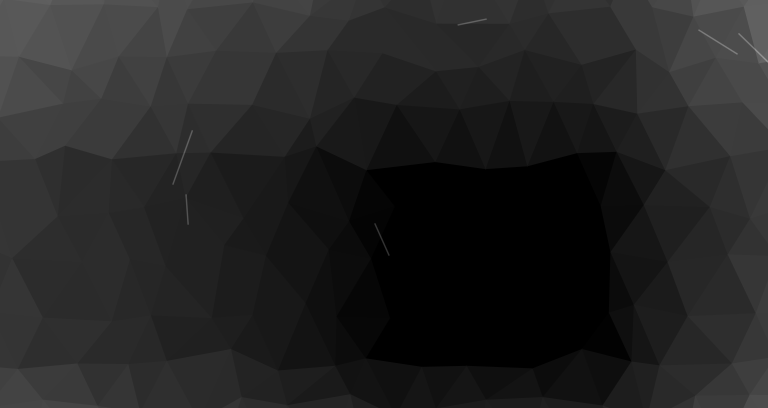
A WebGL 1 fragment shader for this background:

```glsl
precision highp float;
// Low-poly mesh of grey facets fading into a black hollow right of centre, with a few pale hairlines.

uniform vec2 u_resolution;

const float ASPECT = 1.882;
const float ROWS = 8.2;      // mesh rows over the canvas height
const float JITTER = 0.56;   // full range of the vertex offset, in cells

float hash(vec2 p) {
  return fract(sin(dot(p, vec2(127.1, 311.7))) * 43758.5453);
}

// Mesh vertex: staggered rows, each point moved at random.
vec2 meshVertex(vec2 id) {
  vec2 offset = vec2(hash(id), hash(id + 37.3)) - 0.5;
  return id + vec2(0.5 * mod(id.y, 2.0), 0.0) + JITTER * offset;
}

float cross2(vec2 a, vec2 b) {
  return a.x * b.y - a.y * b.x;
}

// Signed distance to the line a-b, positive on its left.
float edgeSide(vec2 p, vec2 a, vec2 b) {
  return cross2(normalize(b - a), p - a);
}

float triangleCoverage(vec2 p, vec2 a, vec2 b, vec2 c, float pixel) {
  float winding = sign(cross2(b - a, c - a));
  vec3 sides = winding * vec3(edgeSide(p, a, b), edgeSide(p, b, c), edgeSide(p, c, a));
  float inside = min(sides.x, min(sides.y, sides.z));
  return clamp(0.5 + inside / pixel, 0.0, 1.0);
}

// Grey level: zero in the hollow, rising towards the corners.
float backdropTone(vec2 uv) {
  float left = max(0.49 - uv.x, 0.0);
  float right = max(uv.x - 0.79, 0.0);
  float vertical = max(max(0.14 - uv.y, uv.y - 0.57), 0.0);
  float across = 0.311 * pow(left, 0.6) + 0.54 * pow(right, 0.6);
  float along = 0.311 * pow(vertical, 0.6);
  return length(vec2(across, along)) + 2.3 * across * along;
}

// Flat facet as (tone * coverage, coverage).
vec2 facet(vec2 p, vec2 a, vec2 b, vec2 c, float pixel) {
  vec2 centre = (a + b + c) / 3.0;
  float tone = backdropTone(centre / (ROWS * vec2(ASPECT, 1.0)));
  tone *= 0.93 + 0.14 * hash(floor(centre * 50.0));
  float coverage = triangleCoverage(p, a, b, c, pixel);
  return vec2(tone * coverage, coverage);
}

// Blend the facets of the nearby cells, each split on its shorter diagonal.
float meshTone(vec2 p, float pixel) {
  vec2 cell = floor(p);
  vec2 total = vec2(0.0);
  for (int j = -1; j <= 1; j++) {
    for (int i = -1; i <= 1; i++) {
      vec2 id = cell + vec2(float(i), float(j));
      vec2 a = meshVertex(id);
      vec2 b = meshVertex(id + vec2(1.0, 0.0));
      vec2 c = meshVertex(id + vec2(1.0, 1.0));
      vec2 d = meshVertex(id + vec2(0.0, 1.0));
      if (distance(a, c) < distance(b, d)) {
        total += facet(p, a, b, c, pixel) + facet(p, a, c, d, pixel);
      } else {
        total += facet(p, a, b, d, pixel) + facet(p, b, c, d, pixel);
      }
    }
  }
  return total.x / max(total.y, 0.001);
}

// Thin stroke from a to b.
float hairline(vec2 p, vec2 a, vec2 b, float pixel) {
  vec2 ab = b - a;
  float t = clamp(dot(p - a, ab) / dot(ab, ab), 0.0, 1.0);
  return 1.0 - smoothstep(0.0, 0.001 + pixel, distance(p, a + ab * t));
}

void main() {
  vec2 p = gl_FragCoord.xy / u_resolution * vec2(ASPECT, 1.0);
  float pixel = 1.0 / u_resolution.y;
  float tone = meshTone(p * ROWS, pixel * ROWS);

  // Pale gaps along a few facet edges
  float lines = hairline(p, vec2(1.123, 0.939), vec2(1.191, 0.953), pixel);
  lines += hairline(p, vec2(1.713, 0.926), vec2(1.806, 0.868), pixel);
  lines += hairline(p, vec2(1.811, 0.917), vec2(1.882, 0.848), pixel);
  lines += hairline(p, vec2(0.471, 0.679), vec2(0.424, 0.549), pixel);
  lines += hairline(p, vec2(0.456, 0.522), vec2(0.461, 0.451), pixel);
  lines += hairline(p, vec2(0.919, 0.451), vec2(0.953, 0.375), pixel);
  tone += 0.2 * min(lines, 1.0);

  gl_FragColor = vec4(vec3(tone), 1.0);
}
```
